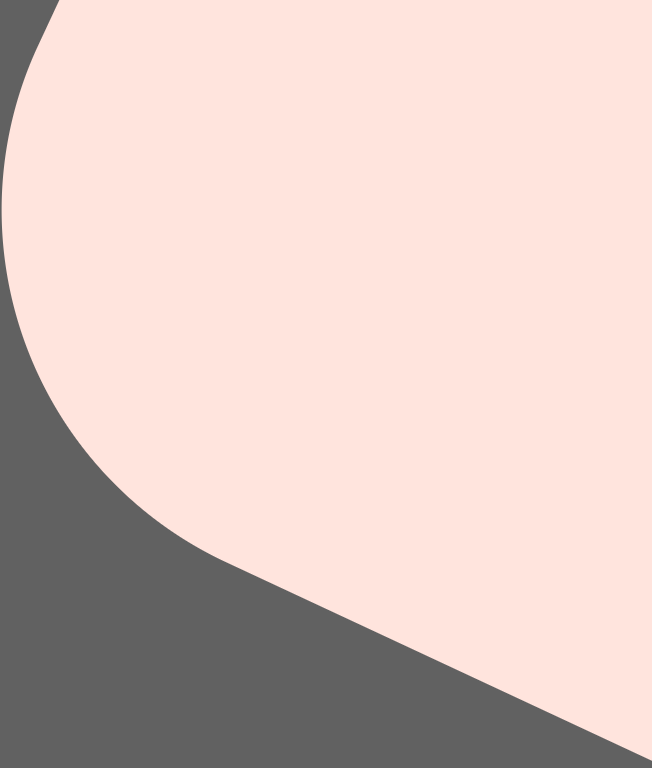
Write a WebGL 2 fragment shader that draws this background.

```glsl
#version 300 es
precision highp float;
// Draws a large tilted pale pink panel with one rounded corner on flat grey.

uniform vec2 u_resolution;
out vec4 fragColor;

// Signed distance to a quadrant with a rounded corner, q measured from the arc centre
float roundedCorner(vec2 q, float radius) {
    return length(max(q, 0.0)) + min(max(q.x, q.y), 0.0) - radius;
}

void main() {
    // Units of canvas height, origin at the lower left
    vec2 p = gl_FragCoord.xy / u_resolution.y;
    float aspect = u_resolution.x / u_resolution.y;

    // Axes point outward through the left and the bottom side of the panel
    float tilt = radians(25.0);
    vec2 leftNormal = vec2(-cos(tilt), sin(tilt));
    vec2 bottomNormal = vec2(-sin(tilt), -cos(tilt));

    vec2 fromCentre = p - vec2(0.5985 * aspect, 0.7266);
    vec2 q = vec2(dot(fromCentre, leftNormal), dot(fromCentre, bottomNormal));
    float d = roundedCorner(q, 0.506);

    // One pixel wide smooth edge
    float panel = clamp(0.5 - d * u_resolution.y, 0.0, 1.0);

    vec3 grey = vec3(0.38);
    vec3 palePink = vec3(1.0, 0.894, 0.867);
    fragColor = vec4(mix(grey, palePink, panel), 1.0);
}
```
